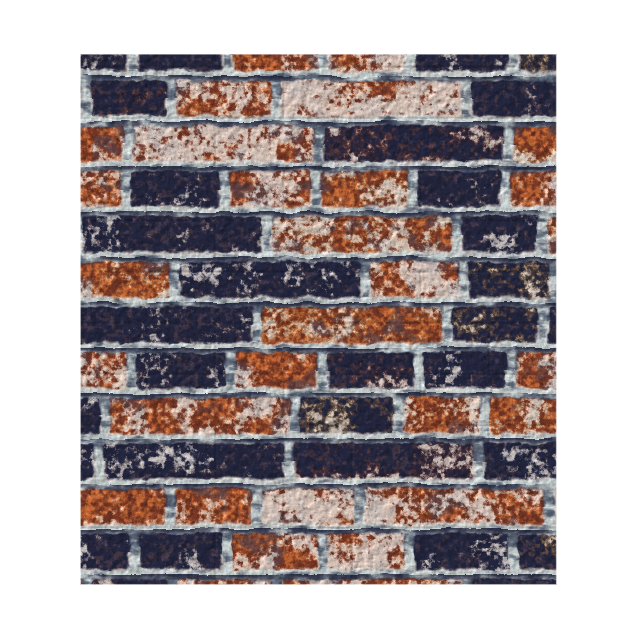
A Shadertoy shader for this texture:

```glsl
const vec2 PANEL_MIN = vec2(0.126, 0.087);
const vec2 PANEL_MAX = vec2(0.869, 0.915);
const float ROW_PITCH = 0.0708;           // course height on the canvas
const float FIRST_ROW = 0.522;            // part of the top course cut away
const float PAIR = 4.19;                  // stretcher length in courses
const vec2 JOINT = vec2(0.11, 0.10);      // half widths of the mortar
const float CORNER = 0.07;
const float ROUGHNESS = 0.13;
const float SPLIT_CHANCE = 0.42;          // stretchers cut into two headers
const float ROWS = 11.0;                  // courses before the bond repeats
const float ROW_SHIFT[11] = float[11](0.03, 0.25, 0.24, 0.98, 0.50, 0.93,
                                      0.27, 0.13, 0.10, 0.47, 0.28);
const vec2 EMBOSS_SIZE = vec2(3.02, 1.13);
const vec3 BORDER = vec3(1.0);
const vec3 NAVY = vec3(0.13, 0.14, 0.23);
const vec3 PLUM = vec3(0.33, 0.25, 0.28);
const vec3 RUST = vec3(0.43, 0.20, 0.14);
const vec3 ORANGE = vec3(0.74, 0.39, 0.20);
const vec3 OCHRE = vec3(0.62, 0.45, 0.22);
const vec3 CHALK = vec3(0.83, 0.80, 0.78);
const vec3 SLATE = vec3(0.34, 0.38, 0.44);
const vec3 PALE_MORTAR = vec3(0.74, 0.77, 0.77);

float hash(vec2 p) {
    vec3 q = fract(p.xyx * 0.1031);
    q += dot(q, q.yzx + 33.33);
    return fract((q.x + q.y) * q.z);
}

float noise(vec2 p) {
    vec2 i = floor(p), f = fract(p);
    f = f * f * (3.0 - 2.0 * f);
    return mix(mix(hash(i), hash(i + vec2(1, 0)), f.x),
               mix(hash(i + vec2(0, 1)), hash(i + vec2(1, 1)), f.x), f.y);
}

float fbm(vec2 p) {
    float sum = 0.0, amp = 0.52;
    for (int i = 0; i < 5; i++) {
        sum += amp * noise(p);
        p = mat2(1.6, 1.2, -1.2, 1.6) * p + 17.3;
        amp *= 0.5;
    }
    return sum;
}

float roundBox(vec2 p, vec2 halfSize, float r) {
    vec2 q = abs(p) - halfSize + r;
    return length(max(q, 0.0)) + min(max(q.x, q.y), 0.0) - r;
}

// Distance to the nearest brick; id is unique per brick, fy runs down a course
float brickwork(vec2 p, out vec2 id, out float fy) {
    float row = mod(floor(p.y) - 1.0, ROWS);
    float u = p.x / PAIR - ROW_SHIFT[int(row)];
    float pair = floor(u), f = fract(u), side = 0.0;
    vec2 span = vec2(0.0, 1.0);
    vec2 seed = vec2(pair + 20.0, row + 7.0);
    if (mod(row, 8.0) == 2.0 || hash(seed) < SPLIT_CHANCE) {
        float cut = 0.5 + 0.1 * (hash(seed + 41.0) - 0.5);
        side = step(cut, f);
        span = mix(vec2(0.0, cut), vec2(cut, 1.0), side);
    }
    id = vec2(2.0 * pair + side + 40.0, row);
    fy = fract(p.y);
    vec2 local = vec2((f - 0.5 * (span.x + span.y)) * PAIR, fy - 0.5);
    return roundBox(local, vec2(0.5 * (span.y - span.x) * PAIR, 0.5) - JOINT, CORNER);
}

vec3 brickColor(vec2 p, vec2 id) {
    float kind = hash(id + 3.7), wear = hash(id + 91.0);
    float patches = fbm(p * 1.7 + id * 5.0), grain = fbm(p * 11.0);
    float parity = mod(floor(id.x * 0.5) + mod(id.x, 2.0) + id.y, 2.0);
    bool dark = (parity < 0.5) != (kind < 0.18);
    float stain = smoothstep(0.45, 0.75, 0.55 * patches + 0.5 * grain);
    vec3 fired = mix(RUST, ORANGE, smoothstep(0.3, 0.7, grain));
    fired = mix(fired, OCHRE, 0.6 * step(0.8, kind) * stain);
    fired = mix(fired, PLUM, 0.7 * smoothstep(0.56, 0.72, fbm(p * 2.3 + 31.0)));
    vec3 burnt = mix(NAVY, PLUM, 0.6 * smoothstep(0.45, 0.75, grain));
    burnt = mix(burnt, mix(RUST, OCHRE, step(0.5, kind)), 0.65 * step(0.5, wear) * stain);
    // Chalky wear: broad patches broken up by fine grain
    float chalk = 0.6 * patches + 0.45 * grain + 0.16 * wear * (dark ? 0.3 : 1.0);
    chalk = smoothstep(0.56, 0.72, chalk - (dark ? 0.06 : 0.0));
    return mix(dark ? burnt : fired, CHALK, 0.85 * chalk);
}

vec3 mortarColor(vec2 p, float fy) {
    float cloud = fbm(p * vec2(2.5, 6.0) + 60.0);
    vec3 color = mix(SLATE, PALE_MORTAR, smoothstep(0.3, 0.62, cloud + 0.12 * step(0.85, fy)));
    float shadow = smoothstep(0.14, 0.02, fy) * smoothstep(0.25, 0.55, fbm(p * 1.8 + 12.0));
    return mix(color, NAVY, 0.85 * shadow);
}

// Pressed running-bond grooves: dark line beside a light one
float emboss(vec2 p, float aa) {
    vec2 g = p / EMBOSS_SIZE + vec2(0.0, 0.30);
    g.x += 0.5 * mod(floor(g.y), 2.0) + 0.02;
    vec2 d = (fract(g + 0.5) - 0.5) * EMBOSS_SIZE;
    vec2 groove = smoothstep(0.025 + aa, 0.0, abs(d));
    vec2 ridge = smoothstep(0.025 + aa, 0.0, abs(d - 0.045));
    return 0.07 * max(ridge.x, ridge.y) - 0.12 * max(groove.x, groove.y);
}

void mainImage(out vec4 fragColor, in vec2 fragCoord) {
    vec2 uv = fragCoord / iResolution.xy;
    float pixel = 1.0 / min(iResolution.x, iResolution.y), aa = pixel / ROW_PITCH;
    vec2 p = vec2(uv.x - PANEL_MIN.x, PANEL_MAX.y - uv.y) / ROW_PITCH;
    p.y += FIRST_ROW;

    // Rough brick outlines
    vec2 warped = p + ROUGHNESS * (vec2(fbm(p * 2.2), fbm(p * 2.2 + 80.0)) - 0.5);
    vec2 id;
    float fy;
    float d = brickwork(warped, id, fy) + 0.07 * (fbm(p * 9.0 + 5.0) - 0.5);
    vec3 color = mix(mortarColor(p, fy), brickColor(p, id), smoothstep(aa, -aa, d));

    // Chalk along the lower arris, soot along the upper one
    float rim = smoothstep(0.045 + aa, 0.0, abs(d)) * smoothstep(0.3, 0.6, fbm(p * 5.0));
    color = mix(color, fy > 0.5 ? CHALK : NAVY, rim * (fy > 0.5 ? 0.75 : 0.45));

    // Surface relief
    float relief = fbm(p * 8.0) - fbm(p * 8.0 + 0.3);
    color *= 1.0 + 0.7 * relief + emboss(p, aa);

    // Plain border closes the tile on all sides
    vec2 inside = min(uv - PANEL_MIN, PANEL_MAX - uv);
    float panel = smoothstep(-pixel, pixel, min(inside.x, inside.y));
    fragColor = vec4(mix(BORDER, clamp(color, 0.0, 1.0), panel), 1.0);
}
```
